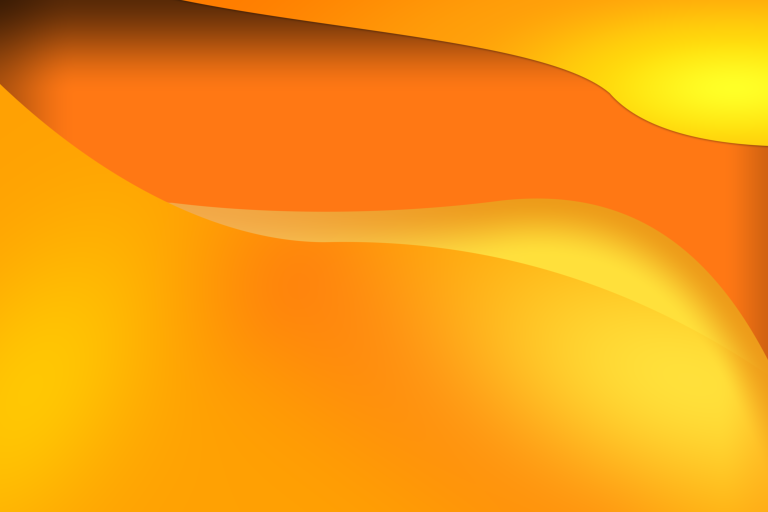
This background is drawn by a Shadertoy shader. Its source:

```glsl
#define ORANGE vec3(1.0, 0.47, 0.08)
#define AMBER vec3(1.0, 0.63, 0.01)
#define GOLD vec3(1.0, 0.78, 0.01)
#define EMBER vec3(1.0, 0.49, 0.04)
#define LEMON vec3(1.0, 0.88, 0.23)
#define PALE vec3(0.97, 0.76, 0.38)
#define RIM_LEFT vec3(0.95, 0.66, 0.28)
#define RIM_RIGHT vec3(0.93, 0.61, 0.10)
#define RIM_WIDTH 0.115

// Height and slope at x of one cubic Bezier, found by bisection
vec2 bezierAt(float x, vec2 a, vec2 b, vec2 c, vec2 d) {
    float t = 0.5;
    float stepSize = 0.25;
    for (int i = 0; i < 16; i++) {
        float s = 1.0 - t;
        float bx = s*s*s*a.x + 3.0*s*s*t*b.x + 3.0*s*t*t*c.x + t*t*t*d.x;
        t += bx < x ? stepSize : -stepSize;
        stepSize *= 0.5;
    }
    float s = 1.0 - t;
    float y = s*s*s*a.y + 3.0*s*s*t*b.y + 3.0*s*t*t*c.y + t*t*t*d.y;
    vec2 tangent = s*s*(b - a) + 2.0*s*t*(c - b) + t*t*(d - c);
    return vec2(y, tangent.y / tangent.x);
}

// Approximate signed distance to two joined curves, positive below them
float belowWave(vec2 p, vec2 a, vec2 b, vec2 c, vec2 joint, vec2 d, vec2 e, vec2 f) {
    vec2 curve = p.x < joint.x ? bezierAt(p.x, a, b, c, joint)
                               : bezierAt(p.x, joint, d, e, f);
    return (p.y - curve.x) / sqrt(1.0 + curve.y * curve.y);
}

// Soft elliptical glow with its long axis along a unit direction
float glow(vec2 p, vec2 center, vec2 axis, vec2 radii) {
    vec2 q = p - center;
    q = vec2(dot(q, axis), dot(q, vec2(-axis.y, axis.x))) / radii;
    return exp(-dot(q, q));
}

// Orange band with shadow along the top and both sides
vec3 bandColor(vec2 p, float topDistance) {
    float shade = mix(0.33, 1.0, smoothstep(-0.02, 0.185, p.y));
    shade *= mix(0.66, 1.0, smoothstep(-0.03, 0.15, p.x));
    shade *= mix(1.0, 0.8, smoothstep(1.41, 1.52, p.x));
    float outline = topDistance / 0.003;
    return ORANGE * shade * (1.0 - 0.25 * exp(-outline * outline));
}

// Upper corner, lit from a bright yellow core
vec3 cornerColor(vec2 p) {
    float d = length((p - vec2(1.435, 0.172)) / vec2(0.57, 0.215));
    vec3 color = mix(vec3(1.0, 1.0, 0.15), vec3(1.0, 0.87, 0.05), smoothstep(0.0, 0.5, d));
    color = mix(color, vec3(1.0, 0.63, 0.04), smoothstep(0.3, 1.05, d));
    return mix(color, vec3(1.0, 0.49, 0.0), smoothstep(0.9, 2.0, d));
}

// Large front sheet: gold at left, ember ridge, lemon at right
vec3 frontColor(vec2 p) {
    vec3 color = mix(AMBER, GOLD, glow(p, vec2(0.06, 0.762), vec2(0.55, -0.835), vec2(0.35, 0.195)));
    vec2 ridgeStart = vec2(0.61, 0.56);
    vec2 ridge = vec2(0.53, 0.42);
    float along = clamp(dot(p - ridgeStart, ridge) / dot(ridge, ridge), 0.0, 1.0);
    float away = length(p - ridgeStart - ridge * along) / 0.2;
    color = mix(color, EMBER, exp(-away * away) * mix(0.95, 0.65, along));
    color = mix(color, LEMON, glow(p, vec2(1.348, 0.742), vec2(0.954, 0.3), vec2(0.47, 0.235)));
    return mix(color, vec3(1.0, 0.6, 0.08), 0.35 * smoothstep(1.4, 1.51, p.x));
}

void mainImage(out vec4 fragColor, in vec2 fragCoord) {
    // Height is one unit; y runs down from the top edge
    vec2 uv = fragCoord / iResolution.xy;
    vec2 p = vec2(1.5 * uv.x, 1.0 - uv.y);
    float soft = 0.75 / iResolution.y;

    float top = belowWave(p, vec2(0.283, -0.016), vec2(0.586, 0.059), vec2(1.064, 0.074),
        vec2(1.191, 0.182), vec2(1.25, 0.25), vec2(1.367, 0.279), vec2(1.5, 0.285));
    float back = belowWave(p, vec2(0.336, 0.396), vec2(0.527, 0.42), vec2(0.762, 0.42),
        vec2(0.977, 0.392), vec2(1.211, 0.365), vec2(1.377, 0.465), vec2(1.5, 0.703));
    float front = belowWave(p, vec2(0.0, 0.164), vec2(0.186, 0.342), vec2(0.42, 0.473),
        vec2(0.635, 0.473), vec2(0.957, 0.465), vec2(1.24, 0.557), vec2(1.5, 0.732));

    // Back sheet darkens toward its upper rim
    float across = smoothstep(0.35, 1.09, p.x);
    vec3 rimColor = mix(RIM_LEFT, RIM_RIGHT, across);
    float rim = 1.0 - smoothstep(0.0, RIM_WIDTH, back);
    vec3 backColor = mix(mix(PALE, LEMON, across), rimColor, rim);

    // The front sheet shares that rim at the right, where the two merge
    vec3 frontSheet = mix(frontColor(p), rimColor, rim * smoothstep(1.17, 1.4, p.x));

    // Layers from back to front
    vec3 color = mix(cornerColor(p), bandColor(p, top), smoothstep(-soft, soft, top));
    color = mix(color, backColor, smoothstep(-soft, soft, back));
    color = mix(color, frontSheet, smoothstep(-soft, soft, front));
    fragColor = vec4(color, 1.0);
}
```
